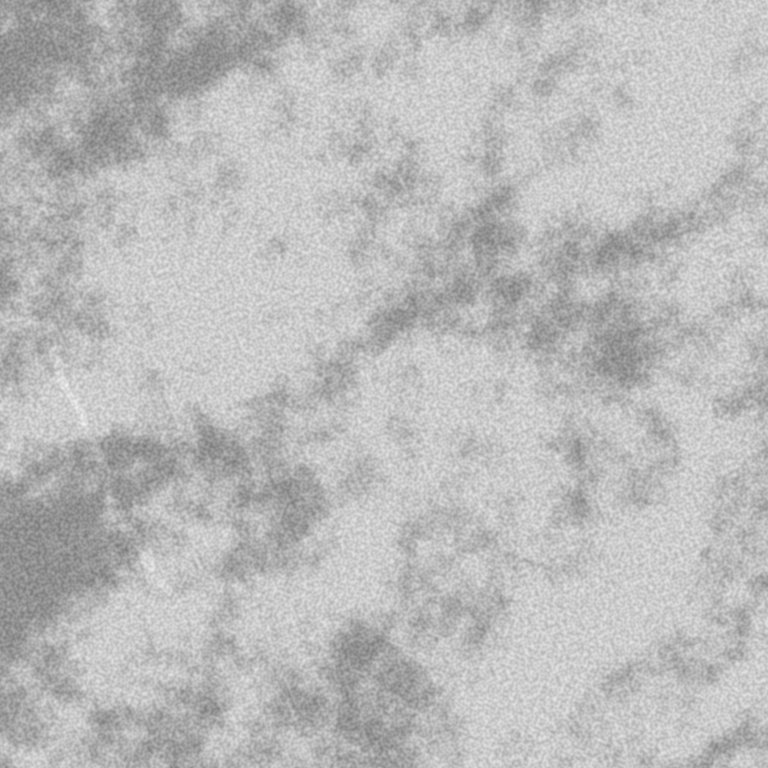
Write a three.js fragment shader that draws this texture.

```glsl
varying vec2 vUv;

const float LIGHT_TONE = 0.802;
const float DARK_TONE = 0.565;
const float STREAK_ANGLE = 0.72;

vec2 rotate(vec2 p, float angle) {
  float c = cos(angle), s = sin(angle);
  return vec2(c * p.x + s * p.y, c * p.y - s * p.x);
}

// Random unit gradient for a lattice cell
vec2 cellGradient(vec2 cell) {
  vec3 h = fract(vec3(cell.xyx) * vec3(0.1031, 0.1030, 0.0973));
  h += dot(h, h.yzx + 33.33);
  float angle = 6.2832 * fract((h.x + h.y) * h.z);
  return vec2(cos(angle), sin(angle));
}

float gradientNoise(vec2 p) {
  vec2 cell = floor(p);
  vec2 f = p - cell;
  vec2 u = f * f * f * (f * (f * 6.0 - 15.0) + 10.0);
  vec2 e = vec2(1.0, 0.0);
  float a = dot(cellGradient(cell), f);
  float b = dot(cellGradient(cell + e.xy), f - e.xy);
  float c = dot(cellGradient(cell + e.yx), f - e.yx);
  float d = dot(cellGradient(cell + e.xx), f - e.xx);
  return mix(mix(a, b, u.x), mix(c, d, u.x), u.y);
}

float fbm(vec2 p, int octaves, float gain) {
  float sum = 0.0;
  float amplitude = 1.0;
  for (int i = 0; i < 5; i++) {
    if (i >= octaves) break;
    sum += amplitude * gradientNoise(p);
    p = rotate(p, 0.5) * 2.03 + 17.3;
    amplitude *= gain;
  }
  return sum;
}

float segmentDistance(vec2 p, vec2 a, vec2 b) {
  vec2 ab = b - a;
  float t = clamp(dot(p - a, ab) / dot(ab, ab), 0.0, 1.0);
  return length(p - a - ab * t);
}

// Broad diagonal streaks broken up by crumbly clumps
float stainField(vec2 uv, float angle) {
  vec2 warp = vec2(gradientNoise(uv * 3.0 + 40.0), gradientNoise(uv * 3.0 + 71.0));
  vec2 p = rotate(uv + 0.12 * warp, angle) * vec2(2.4, 4.6);
  float streaks = fbm(p + 23.0, 3, 0.6);
  float clumps = fbm(uv * 18.0 + 90.0, 4, 0.75);
  float tilt = 0.25 * (0.5 - uv.x);
  return 0.85 * streaks + 0.45 * clumps + tilt;
}

// Thin pale crease that wanders around a straight path
float crease(vec2 uv, vec2 start, vec2 end, float width) {
  float wander = 0.03 * gradientNoise(uv * 9.0 + 5.0);
  float d = segmentDistance(uv + wander, start, end);
  return 1.0 - smoothstep(0.3 * width, width, d);
}

float paperGrain(vec2 uv) {
  float fine = gradientNoise(rotate(uv, 0.4) * 215.0 + 300.0);
  float medium = gradientNoise(rotate(uv, 1.1) * 115.0 + 500.0);
  return 0.13 * fine + 0.06 * medium;
}

void main() {
  float stain = smoothstep(-0.36, 0.66, stainField(vUv, STREAK_ANGLE));
  float tone = mix(LIGHT_TONE, DARK_TONE, stain);
  tone += 0.07 * crease(vUv, vec2(0.08, 0.55), vec2(0.14, 0.35), 0.009);
  tone += 0.05 * crease(vUv, vec2(0.14, 0.35), vec2(0.23, 0.22), 0.008);
  tone += paperGrain(vUv);
  gl_FragColor = vec4(vec3(clamp(tone, 0.0, 1.0)), 1.0);
}
```
